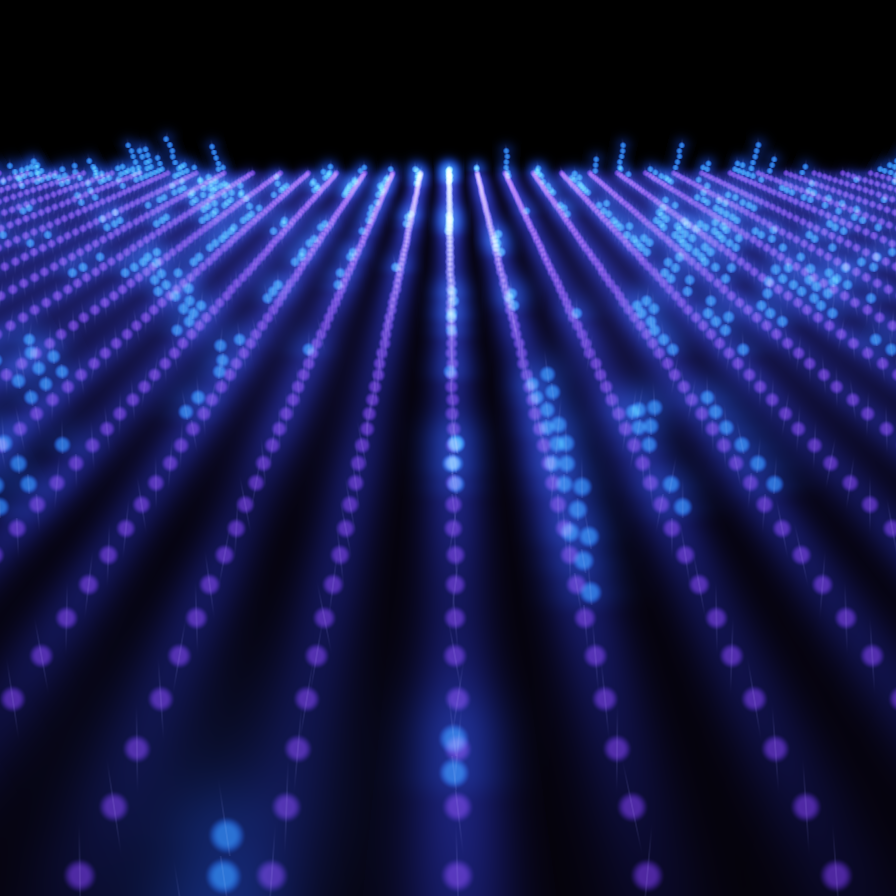
Give the GLSL for this background, as a WebGL 1 fragment shader.

```glsl
precision highp float;
uniform vec2 u_resolution;

#define HORIZON 0.807
#define VANISH_Y 0.944
#define COLUMN_GAP 0.2287
#define ROW_GAP 0.0985
#define NEAR_DEPTH 0.79
#define LEVEL_STEP 0.045
#define DOT_RADIUS 0.0195
#define LEAN 0.052
#define PURPLE vec3(0.38, 0.15, 0.95)
#define BLUE vec3(0.13, 0.52, 1.50)
#define HALO vec3(0.13, 0.18, 0.82)

const int ROWS = 67;

float hash(vec2 p) {
  vec3 q = fract(vec3(p.xyx) * 0.1031);
  q += dot(q, q.yzx + 33.33);
  return fract((q.x + q.y) * q.z);
}

float noise(vec2 p) {
  vec2 cell = floor(p);
  vec2 f = fract(p);
  f = f * f * (3.0 - 2.0 * f);
  return mix(mix(hash(cell), hash(cell + vec2(1.0, 0.0)), f.x),
             mix(hash(cell + vec2(0.0, 1.0)), hash(cell + 1.0), f.x), f.y);
}

float bump(float x, float center, float width) {
  float t = (x - center) / width;
  return exp(-t * t);
}

// Smooth crowding of the stacks over the floor
float density(float column, float row) {
  float side = abs(column);
  float d = noise(vec2(column * 0.8 + 40.0, row * 0.24 + 7.0));
  d += 0.75 * bump(column, -1.0, 0.5) * bump(row, 1.5, 2.0);
  d += 0.35 * bump(side, 0.8, 0.8) * bump(row, 13.0, 3.5);
  d += 0.28 * bump(side, 3.5, 1.3) * bump(row, 22.0, 9.0);
  d += 0.22 * bump(column, 0.0, 0.4) * bump(row, 8.0, 8.0);
  return d + 0.12 * smoothstep(28.0, 45.0, row);
}

// Number of blue dots stacked above a floor dot
float stackHeight(float column, float row) {
  float r = hash(vec2(column + 71.0, row + 13.0));
  float height = max(density(column, row) - 0.42, 0.0) * 7.5 * r;
  height += step(62.0, row) * step(0.88, r) * 3.0 * r;
  return floor(min(height, 7.0));
}

void main() {
  vec2 p = gl_FragCoord.xy / u_resolution.y;
  p.x += 0.5 - 0.5 * u_resolution.x / u_resolution.y;
  float fromAxis = p.x - 0.513 + 0.0147 * p.y;
  float pixel = 1.0 / u_resolution.y;

  // Soft light along the converging columns
  float floorScale = max(VANISH_Y - p.y, VANISH_Y - HORIZON);
  float lane = fromAxis / (COLUMN_GAP * floorScale);
  float laneId = floor(lane + 0.5);
  float depthRow = (1.0 / floorScale - NEAR_DEPTH) / ROW_GAP;
  float laneGlow = bump(lane, laneId, 0.27);
  float floorMask = 1.0 - smoothstep(HORIZON - 0.01, HORIZON + 0.008, p.y);
  float crowd = density(laneId, depthRow);
  float nearFade = mix(smoothstep(-0.1, 0.5, p.y), 1.0, bump(laneId, 0.0, 0.5));
  vec3 color = vec3(0.018, 0.008, 0.04) * floorMask;
  color += HALO * laneGlow * (0.1 + 0.5 * crowd) * nearFade * floorMask;
  color += vec3(0.07, 0.08, 0.30) * smoothstep(0.38, 0.76, p.y) * floorMask
         * smoothstep(0.03, 0.2, abs(fromAxis));
  color += vec3(0.02, 0.05, 0.15) * bump(p.x, 0.25, 0.17) * bump(p.y, 0.1, 0.16);

  // Floor dots and the stacks that rise from them
  for (int i = 0; i < ROWS; i++) {
    float row = float(i);
    float scale = 1.0 / (NEAR_DEPTH + ROW_GAP * row);
    float level = (p.y - VANISH_Y + scale) / (LEVEL_STEP * scale);
    if (level < -4.0 || level > 11.0) continue;

    float spread = 1.0 + LEAN * scale * clamp(level, 0.0, 7.0);
    float column = floor(fromAxis / (COLUMN_GAP * scale * spread) + 0.5);
    float height = stackHeight(column, row);
    float n = clamp(floor(level + 0.5), 0.0, height);
    float raised = step(0.5, n);
    float radius = DOT_RADIUS * scale + 0.0004;

    float jitter = (hash(vec2(column + 31.0, row * 9.0 + n)) - 0.5) * 0.02;
    jitter *= 0.25 + 0.75 * raised;
    float center = scale * (column * COLUMN_GAP * (1.0 + LEAN * scale * n) + jitter);
    vec2 offset = vec2(fromAxis - center, (level - n) * LEVEL_STEP * scale);
    float disc = 1.0 - smoothstep(radius * 0.4, radius * 1.05 + pixel, length(offset));

    // The halo follows the whole stack without steps
    float along = clamp(level, 0.0, height);
    float stem = scale * column * COLUMN_GAP * (1.0 + LEAN * scale * along);
    vec2 away = vec2(fromAxis - stem, (level - along) * LEVEL_STEP * scale);
    float halo = exp(-dot(away, away) / (10.0 * radius * radius));
    float rise = smoothstep(0.0, 1.0, along);

    float focus = bump(column, 0.0, 1.1) * smoothstep(0.4, 0.16, scale);
    float light = 1.0 + 0.8 * focus + 0.25 * smoothstep(0.5, 0.2, scale);
    vec3 tint = mix(PURPLE, BLUE, raised);
    tint = mix(tint, vec3(0.35, 0.55, 1.2), focus * 0.6);
    color += tint * disc * light * 0.85;
    color += mix(HALO * 0.10, vec3(0.025, 0.075, 0.25), rise) * halo * light;

    // Thin slanted filaments
    float slant = (hash(vec2(row + 3.0, column + 57.0)) - 0.5) * 0.4;
    float strand = abs(offset.x - offset.y * slant);
    float reach = 1.0 - smoothstep(0.3, 1.5, abs(level - n));
    color += vec3(0.07, 0.07, 0.12) * reach
           * (1.0 - smoothstep(0.0003, 0.0006 + pixel, strand));
  }

  gl_FragColor = vec4(1.0 - exp(-color), 1.0);
}
```
